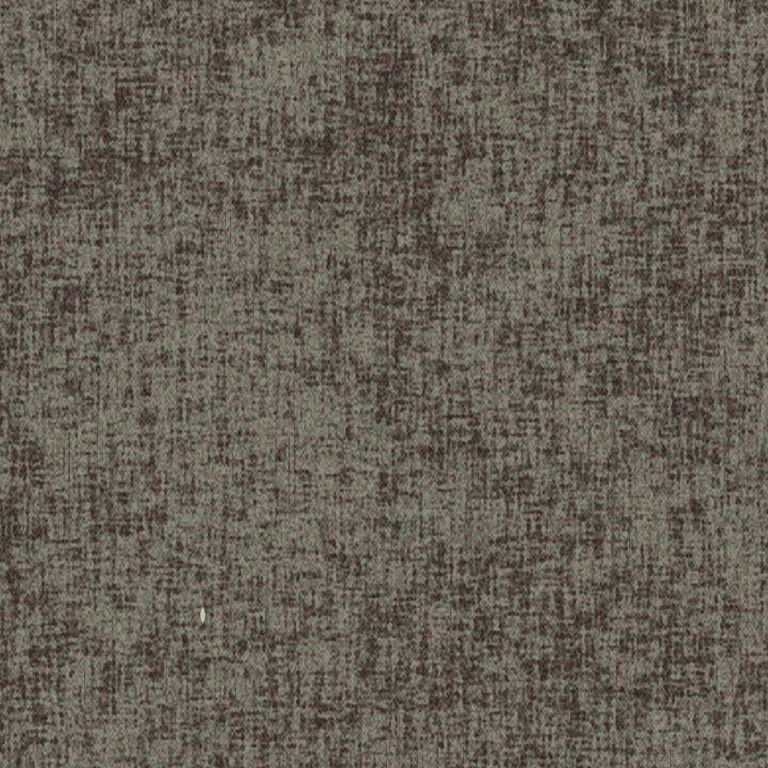
This texture is drawn by a three.js fragment shader. Its source:

```glsl
// Woven grey-brown cloth with dark crosswise slubs, hairline threads and one pale nub.
#define GROUND_COLOR vec3(0.478, 0.462, 0.412)
#define SLUB_COLOR vec3(0.275, 0.232, 0.210)
#define NUB_COLOR vec3(0.76, 0.77, 0.68)
#define NUB_CENTER vec2(0.264, 0.199)
#define WEAVE_COUNT vec2(190.0, 125.0)
#define WEAVE_DEPTH 0.030
#define FIBRE_DEPTH 0.20
#define TINT_DEPTH 0.075
#define CLOUD_DEPTH 0.24

varying vec2 vUv;

const float TAU = 6.2831853;

float hash(vec2 p) {
  vec3 q = fract(p.xyx * vec3(0.1031, 0.1030, 0.0973));
  q += dot(q, q.yzx + 33.33);
  return fract((q.x + q.y) * q.z);
}

float valueNoise(vec2 p) {
  vec2 cell = floor(p);
  vec2 f = fract(p);
  f = f * f * (3.0 - 2.0 * f);
  float low = mix(hash(cell), hash(cell + vec2(1.0, 0.0)), f.x);
  float high = mix(hash(cell + vec2(0.0, 1.0)), hash(cell + vec2(1.0)), f.x);
  return mix(low, high, f.y);
}

// Distance to the nearest jittered cell point
float cellular(vec2 p) {
  vec2 cell = floor(p);
  float nearest = 2.0;
  for (int y = -1; y <= 1; y++) {
    for (int x = -1; x <= 1; x++) {
      vec2 corner = cell + vec2(float(x), float(y));
      vec2 point = corner + vec2(hash(corner), hash(corner + 57.0));
      nearest = min(nearest, distance(p, point));
    }
  }
  return nearest;
}

// Broad soft patches where the dark yarn gathers
float clouds(vec2 uv) {
  float sum = 0.0;
  float weight = 0.5;
  float scale = 6.0;
  for (int i = 0; i < 3; i++) {
    sum += weight * (valueNoise(uv * scale + scale) - 0.5);
    weight *= 0.75;
    scale *= 2.3;
  }
  return sum;
}

// Share of dark yarn showing at a place, 0 to 1
float slubs(vec2 uv) {
  float warp = valueNoise(uv * vec2(250.0, 32.0));
  float weft = valueNoise(uv * vec2(42.0, 210.0) + 300.0);
  float fleck = 1.0 - cellular(uv * vec2(150.0, 135.0));
  float ink = 0.35 * warp + 0.33 * weft + 0.34 * fleck;
  return smoothstep(0.38, 0.76, ink + CLOUD_DEPTH * clouds(uv));
}

// Long thin vertical threads that fade in and out
float hairlines(vec2 uv) {
  float thread = valueNoise(uv * vec2(300.0, 10.0) + 700.0);
  float breaks = valueNoise(uv * vec2(300.0, 90.0) + 900.0);
  return smoothstep(0.74, 0.95, thread) * mix(0.35, 1.0, breaks);
}

// Staggered thread crossings, slightly bent by layered sines
float weave(vec2 uv) {
  vec2 bend = 0.0008 * vec2(sin(uv.y * 41.0) + sin(uv.y * 97.0),
                            sin(uv.x * 37.0) + sin(uv.x * 83.0));
  vec2 wave = cos(TAU * WEAVE_COUNT * (uv + bend));
  return wave.x * wave.y;
}

void main() {
  vec2 uv = vUv;

  // Dark yarn over the pale ground
  float dark = max(slubs(uv), 0.75 * hairlines(uv));
  vec3 color = mix(GROUND_COLOR, SLUB_COLOR, dark);

  // Thread relief and fibre grain
  float fibre = valueNoise(uv * vec2(390.0, 310.0) + 1100.0) - 0.5;
  color += WEAVE_DEPTH * weave(uv) + FIBRE_DEPTH * fibre;

  // Faint red and green cast from thread to thread
  float tint = valueNoise(uv * vec2(110.0, 290.0) + 1500.0) - 0.5;
  color += TINT_DEPTH * tint * vec3(0.6, -0.5, 0.0);

  // Pale nub: a small upright spindle
  vec2 nub = (uv - NUB_CENTER) / vec2(0.0045, 0.013);
  color = mix(color, NUB_COLOR, 1.0 - smoothstep(0.45, 1.0, abs(nub.x) + nub.y * nub.y));

  gl_FragColor = vec4(color, 1.0);
}
```
